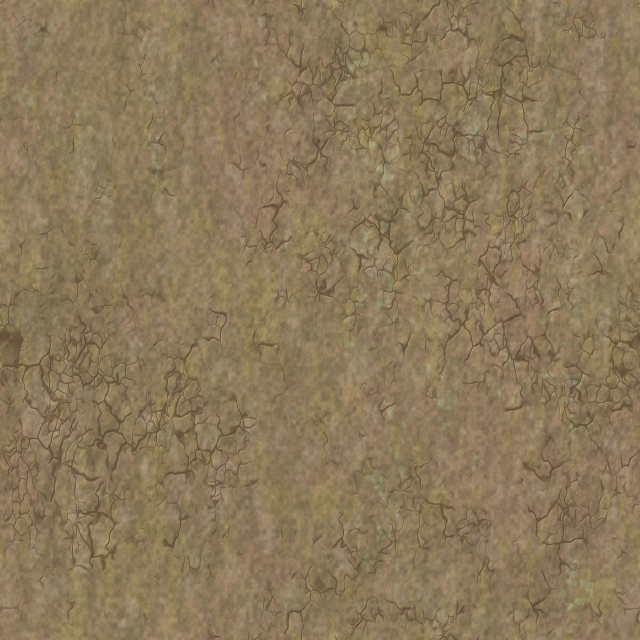
This texture is drawn by a WebGL 2 fragment shader. Its source:

```glsl
#version 300 es
precision highp float;
// Weathered tree bark: soft rosy and olive regions, upright fibres, gritty grain,
// short ragged cracks from warped cellular noise, and small lichen flecks.
// Every noise wraps on a whole number of cells, so the square tiles.

uniform vec2 u_resolution;
out vec4 fragColor;

const vec3 OLIVE  = vec3(0.538, 0.474, 0.346);
const vec3 ROSY   = vec3(0.562, 0.468, 0.368);
const vec3 PALE   = vec3(0.620, 0.560, 0.470);
const vec3 YELLOW = vec3(0.585, 0.520, 0.325);
const vec3 LICHEN = vec3(0.600, 0.615, 0.470);
const vec3 CRACK  = vec3(0.330, 0.255, 0.175);

const vec2 REGIONS = vec2(5.0, 4.0);        // cells across the tile
const vec2 FIBRES  = vec2(48.0, 12.0);
const vec2 GRAIN   = vec2(150.0, 130.0);
const vec2 PLATES  = vec2(32.0, 19.0);
const vec2 CHIPS   = vec2(62.0, 40.0);
const vec2 LIGHT_STEP = vec2(-0.0011, 0.0018);
const float GRAIN_CONTRAST = 0.34;
const float FIBRE_CONTRAST = 0.17;
const float MOTTLE_CONTRAST = 0.10;
const float RELIEF_CONTRAST = 0.85;
const float CRACK_STRENGTH = 0.66;

// Two random values per cell, wrapped to the number of repeats
vec2 hash2(vec2 cell, vec2 repeats, float seed) {
    vec2 wrapped = floor(mod(cell + 0.5, repeats));
    uvec3 v = uvec3(wrapped, seed) * 1664525u + 1013904223u;
    v.x += v.y * v.z; v.y += v.z * v.x; v.z += v.x * v.y;
    v ^= v >> 16u;
    v.x += v.y * v.z; v.y += v.z * v.x;
    return vec2(v.xy >> 8u) / 16777216.0;
}

float noise(vec2 uv, vec2 repeats, float seed) {
    vec2 p = uv * repeats, i = floor(p), f = p - i;
    f = f * f * (3.0 - 2.0 * f);
    float a = hash2(i, repeats, seed).x;
    float b = hash2(i + vec2(1, 0), repeats, seed).x;
    float c = hash2(i + vec2(0, 1), repeats, seed).x;
    float d = hash2(i + vec2(1, 1), repeats, seed).x;
    return mix(mix(a, b, f.x), mix(c, d, f.x), f.y);
}

float fbm(vec2 uv, vec2 repeats, float seed) {
    float sum = 0.0, weight = 0.533;
    for (int octave = 0; octave < 4; octave++) {
        sum += weight * noise(uv, repeats, seed + float(octave));
        repeats *= 2.0;
        weight *= 0.5;
    }
    return sum;
}

// Gap between the two nearest cell points: zero on cell borders
float borderDistance(vec2 uv, vec2 repeats, float seed) {
    vec2 p = uv * repeats, i = floor(p);
    float nearest = 9.0, second = 9.0;
    for (int y = -1; y <= 1; y++)
    for (int x = -1; x <= 1; x++) {
        vec2 cell = i + vec2(x, y);
        float d = length(cell + hash2(cell, repeats, seed) - p);
        second = min(second, max(nearest, d));
        nearest = min(nearest, d);
    }
    return second - nearest;
}

vec2 warp(vec2 uv) {
    vec2 bend = vec2(fbm(uv, vec2(18, 14), 10.0), fbm(uv, vec2(18, 14), 20.0)) - 0.5;
    vec2 fray = vec2(noise(uv, vec2(120, 96), 30.0), noise(uv, vec2(120, 96), 31.0)) - 0.5;
    return uv + 0.034 * bend + 0.008 * fray;
}

// Short broken crack lines: plates plus smaller chips, mostly in rough zones
float cracks(vec2 uv, float rough) {
    vec2 q = warp(uv);
    float zone = 0.22 * (rough - 0.55);
    float plateGate = smoothstep(0.47, 0.70, fbm(uv, vec2(30, 22), 40.0) + zone);
    float chipGate = smoothstep(0.50, 0.74, fbm(uv, vec2(36, 26), 50.0) + zone);
    float plate = 1.0 - smoothstep(0.0, 0.14, borderDistance(q, PLATES, 60.0));
    float chip = 1.0 - smoothstep(0.0, 0.22, borderDistance(q, CHIPS, 61.0));
    return max(plate * plateGate, 0.75 * chip * chipGate);
}

float height(vec2 uv, float rough) {
    float lumps = fbm(uv, vec2(48, 30), 70.0);
    return lumps * (0.7 + 0.6 * rough) - 0.14 * cracks(uv, rough);
}

void main() {
    vec2 uv = gl_FragCoord.xy / u_resolution;
    float rough = smoothstep(0.36, 0.64, fbm(uv, vec2(4, 3), 80.0));
    vec2 swayed = uv + vec2(0.012 * (fbm(uv, vec2(8, 10), 85.0) - 0.5), 0.0);

    // Broad colour regions and upright stains
    float hue = fbm(uv, REGIONS, 90.0) + 0.7 * (fbm(uv, vec2(56, 36), 95.0) - 0.5);
    vec3 colour = mix(OLIVE, ROSY, smoothstep(0.30, 0.70, hue));
    float pale = smoothstep(0.50, 0.76, fbm(swayed, vec2(48, 26), 100.0));
    colour = mix(colour, PALE, 0.45 * pale);
    float stain = smoothstep(0.54, 0.78, fbm(swayed, vec2(52, 14), 110.0));
    colour = mix(colour, YELLOW, 0.55 * stain);

    // Lichen flecks gathered in upright bands
    float band = smoothstep(0.52, 0.72, fbm(swayed, vec2(20, 5), 120.0));
    float fleck = smoothstep(0.58, 0.76, fbm(uv, vec2(100, 80), 130.0));
    colour = mix(colour, LICHEN, 0.65 * band * fleck);

    // Tone: fibres, grain and light falling from the upper left
    float relief = height(uv, rough) - height(uv + LIGHT_STEP, rough);
    float tone = 1.0 + RELIEF_CONTRAST * clamp(relief, -0.2, 0.2);
    tone += FIBRE_CONTRAST * (fbm(swayed, FIBRES, 140.0) - 0.5);
    tone += GRAIN_CONTRAST * (fbm(uv, GRAIN, 150.0) - 0.5);
    tone += MOTTLE_CONTRAST * (fbm(uv, vec2(6, 5), 160.0) - 0.5);
    colour *= tone;

    colour = mix(colour, CRACK, CRACK_STRENGTH * cracks(uv, rough));
    fragColor = vec4(clamp(colour, 0.0, 1.0), 1.0);
}
```
